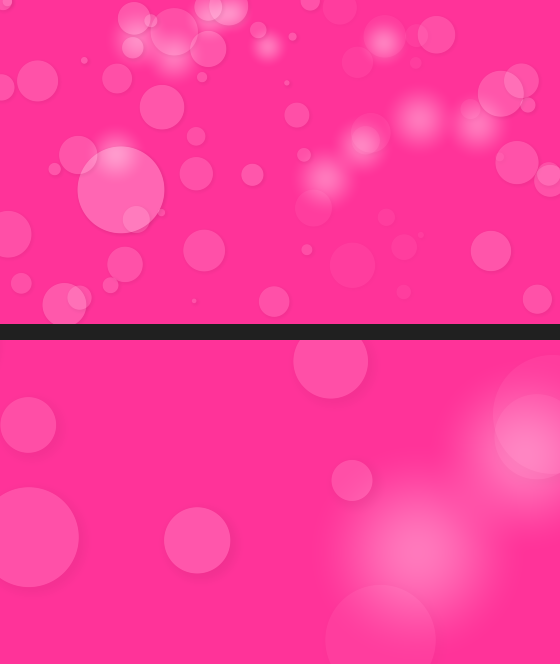
Top: the whole. Bottom: its middle third, enlarged.
Reproduce this background procedurally as a WebGL 1 fragment shader.

```glsl
precision highp float;

uniform vec2 u_resolution;

vec2 hash2(float n) {
    return fract(sin(n * vec2(12.9898, 78.233) + vec2(1.3, 4.7)) * 4375.85);
}

// Translucent white disc with a faint drop shadow outside its rim
vec3 addDisc(vec3 color, vec2 p, vec2 center, float radius, float alpha) {
    float pixel = 1.0 / u_resolution.y;
    float edge = length(p - center) - radius;
    float cover = 1.0 - smoothstep(-0.6 * pixel, 0.6 * pixel, edge);
    float shadowEdge = length(p - center - vec2(0.004, -0.004)) - radius;
    float shadow = 1.0 - smoothstep(-0.006, 0.012, shadowEdge);
    color *= 1.0 - 0.3 * alpha * shadow * (1.0 - cover);
    return mix(color, vec3(1.0), alpha * cover);
}

// Blurred light that fades smoothly to nothing at its radius
vec3 addGlow(vec3 color, vec2 p, vec2 center, float radius) {
    float falloff = 1.0 - smoothstep(0.0, radius, length(p - center));
    return mix(color, vec3(1.0), 0.34 * falloff);
}

void main() {
    vec2 p = gl_FragCoord.xy / u_resolution.y;
    float aspect = u_resolution.x / u_resolution.y;
    vec3 color = vec3(1.0, 0.2, 0.6);

    // Soft glows gathered in the upper part
    for (int i = 0; i < 11; i++) {
        float n = float(i);
        vec2 h = hash2(n + 31.0);
        float x = mix(0.19, 0.9, fract(0.08 + n * 0.618)) * aspect;
        float y = 1.0 - 0.6 * pow(h.y, 1.2);
        color = addGlow(color, p, vec2(x, y), mix(0.06, 0.135, h.x));
    }

    // One dominant disc, left of center
    color = addDisc(color, p, vec2(0.216 * aspect, 0.414), 0.134, 0.25);

    // Scattered discs from large to tiny, every fourth one fainter
    for (int i = 0; i < 62; i++) {
        float n = float(i);
        vec2 jitter = 0.2 * (hash2(n + 5.0) - 0.5);
        vec2 spot = fract(vec2(0.31, 0.17) + n * vec2(0.7549, 0.5698) + jitter);
        vec2 center = vec2(spot.x * aspect, 1.0 - pow(spot.y, 1.25));
        float radius = mix(0.073, 0.007, n / 61.0);
        float alpha = mod(n, 4.0) > 2.5 ? 0.05 : mix(0.13, 0.18, hash2(n + 90.0).x);
        color = addDisc(color, p, center, radius, alpha);
    }

    gl_FragColor = vec4(color, 1.0);
}
```
